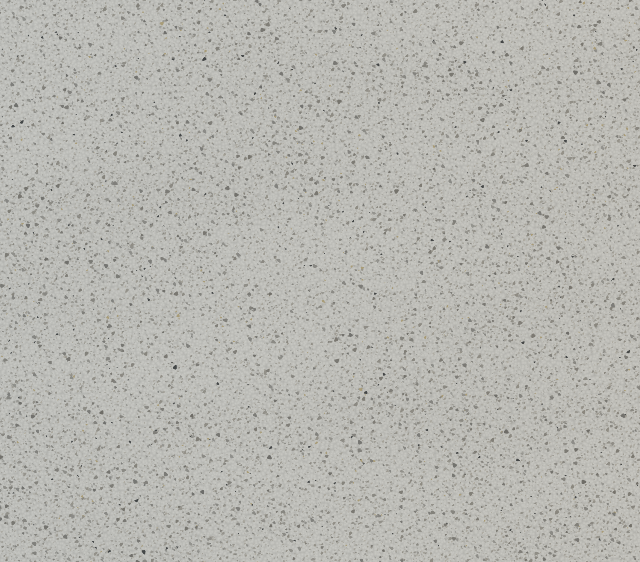
Reproduce this texture procedurally as a Shadertoy shader.

```glsl
// Fine pale grey quartz stone, speckled with small darker mineral grains.

vec3 hash3(vec2 p) {
    vec3 q = fract(vec3(p.xyx) * vec3(0.1031, 0.1030, 0.0973));
    q += dot(q, q.yxz + 33.33);
    return fract((q.xxy + q.yzz) * q.zyx);
}

// Distance to the nearest cell point, for the chalky ground
float cellular(vec2 p) {
    vec2 cell = floor(p);
    float nearest = 2.0;
    for (int y = -1; y <= 1; y++)
    for (int x = -1; x <= 1; x++) {
        vec2 id = cell + vec2(x, y);
        nearest = min(nearest, length(id + hash3(id + 7.0).xy - p));
    }
    return nearest;
}

// Slow layered sines: uneven density and faint horizontal bands
float drift(vec2 p) {
    return 0.4 * sin(p.x * 7.0 + 2.0 * sin(p.y * 5.0))
         + 0.3 * sin(p.y * 13.0 - p.x * 4.0 + 1.0)
         + 0.3 * sin(p.y * 31.0 + 0.6 * sin(p.x * 9.0));
}

// Lays one layer of irregular elliptical grains over the ground colour
vec3 addGrains(vec3 ground, vec2 uv, float cells, float share,
               vec2 radii, vec2 tones, float seed) {
    vec2 p = uv * cells;
    vec2 cell = floor(p);
    float soft = 0.6 * cells / iResolution.y;
    vec3 color = ground;
    for (int y = -1; y <= 1; y++)
    for (int x = -1; x <= 1; x++) {
        vec2 id = cell + vec2(x, y);
        vec3 place = hash3(id + seed);
        vec3 kind = hash3(id + seed + 61.7);
        if (place.z > share + 0.08 * drift(id / cells)) continue;

        vec2 d = p - id - place.xy;
        float turn = (kind.x - 0.5) * 2.4;
        d = mat2(cos(turn), -sin(turn), sin(turn), cos(turn)) * d;
        d.y *= 1.15 + 0.6 * kind.y;
        float angle = atan(d.y, d.x + 1e-5);
        float radius = mix(radii.x, radii.y, kind.z * kind.z);
        radius *= 1.0 + 0.15 * sin(3.0 * angle + 40.0 * kind.x);

        float tone = mix(tones.x, tones.y, sqrt(kind.y));
        vec3 grain = tone * mix(vec3(1.0, 1.0, 0.97), vec3(1.02, 1.0, 0.94), kind.x);
        float rare = fract(kind.x * 57.0 + kind.z * 31.0);
        if (rare < 0.012) grain = vec3(0.27, 0.28, 0.28);
        else if (rare > 0.99) grain = vec3(0.66, 0.61, 0.47);

        float cover = 1.0 - smoothstep(radius - soft, radius + soft, length(d));
        color = mix(color, grain, cover);
    }
    return color;
}

void mainImage(out vec4 fragColor, in vec2 fragCoord) {
    vec2 uv = fragCoord / iResolution.y;

    // Chalky ground with fine mottling
    float mottle = cellular(uv * 190.0);
    float light = 0.782 - 0.085 * mottle - 0.006 * drift(uv);
    vec3 color = light * vec3(1.0, 1.0, 0.974);

    // Faint dust, small grains, then the larger dark grains
    color = addGrains(color, uv, 165.0, 0.55, vec2(0.16, 0.38), vec2(0.59, 0.68), 13.0);
    color = addGrains(color, uv, 115.0, 0.35, vec2(0.16, 0.34), vec2(0.52, 0.63), 137.0);
    color = addGrains(color, uv, 78.0, 0.42, vec2(0.14, 0.33), vec2(0.42, 0.58), 291.0);

    // Cooler left side, warmer right side
    color += (uv.x - 0.57) * vec3(0.004, -0.002, -0.008);
    fragColor = vec4(color, 1.0);
}
```
